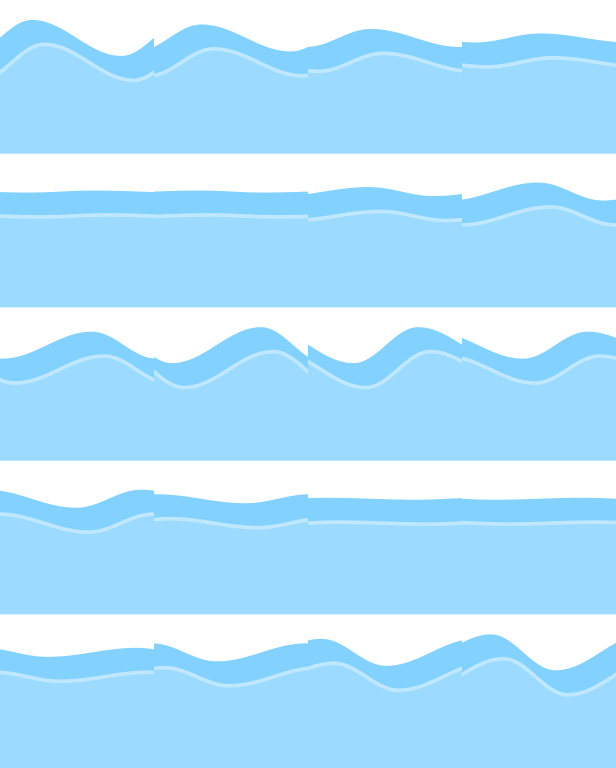
This pattern is drawn by a WebGL 2 fragment shader. Its source:

```glsl
#version 300 es
precision highp float;
// Sheet of 4 x 5 tiles, each one frame of a rolling water wave under a white sky.
// Every frame is a lopsided cosine whose height and crest position follow from
// the frame number; a pale line repeats the surface lower down and to the right.

uniform vec2 u_resolution;
out vec4 outColor;

const float PI = 3.14159265;
const vec2 GRID = vec2(4.0, 5.0);
const int SAMPLES = 3;                         // per axis, also softens tile seams

const vec3 SKY  = vec3(1.0);
const vec3 BAND = vec3(0.51, 0.82, 1.0);
const vec3 LINE = vec3(0.75, 0.91, 1.0);
const vec3 BODY = vec3(0.61, 0.86, 1.0);

// Lengths in tile units
const float SURFACE_DEPTH = 0.247;
const float MAX_SWELL = 0.117;
const vec2  LINE_SHIFT = vec2(0.08, 0.159);
const float LINE_WIDTH = 0.024;

// Cosine of period 1, crest at t = 0, falling over the fraction `fall`
float lopsidedWave(float t, float fall) {
    t = fract(t);
    return cos(PI * (t < fall ? t / fall : 1.0 + (t - fall) / (1.0 - fall)));
}

// Wave of a frame: x = swell height, y = crest position, z = falling fraction
vec3 frameWave(float frame) {
    float group = floor(frame / 5.0);
    float frameInGroup = mod(frame, 5.0);

    // Swell shrinks to almost flat and grows back over ten frames
    float stepsFromFlat = abs(mod(frame, 10.0) - 4.5) - 0.5;
    float swell = MAX_SWELL * max(stepsFromFlat / 4.0, 0.055);

    // The crest travels right; the later half of the sheet starts on a trough
    float fall = mod(group, 2.0) < 0.5 ? 0.58 : 0.42;
    bool innerGroup = abs(group - 1.5) < 1.0;
    float crest = (innerGroup ? 0.295 : 0.208) + 0.1 * frameInGroup;
    if (group > 1.5) crest += 1.0 - fall;
    return vec3(swell, crest, fall);
}

// Depth of the surface below the tile top
float surfaceDepth(float x, vec3 wave) {
    return SURFACE_DEPTH - wave.x * lopsidedWave(x - wave.y, wave.z);
}

// Approximate signed distance to the surface, positive below it
float surfaceDistance(vec2 p, vec3 wave) {
    const float H = 0.002;
    float slope = (surfaceDepth(p.x + H, wave) - surfaceDepth(p.x - H, wave)) / (2.0 * H);
    return (p.y - surfaceDepth(p.x, wave)) * inversesqrt(1.0 + slope * slope);
}

float coverage(float dist, float softness) {
    return clamp(dist / softness + 0.5, 0.0, 1.0);
}

// Colour at a sheet position counted in tiles from the top left
vec3 sheetColor(vec2 p, float softness) {
    vec2 tile = floor(p);
    vec2 local = p - tile;
    vec3 wave = frameWave(tile.x + GRID.x * tile.y);

    float water = surfaceDistance(local, wave);
    float inner = surfaceDistance(local - LINE_SHIFT, wave);

    vec3 color = mix(SKY, BAND, coverage(water, softness));
    color = mix(color, LINE, coverage(inner + 0.5 * LINE_WIDTH, softness));
    return mix(color, BODY, coverage(inner - 0.5 * LINE_WIDTH, softness));
}

void main() {
    float softness = GRID.y / (u_resolution.y * float(SAMPLES));
    vec3 sum = vec3(0.0);

    // Average a small grid of samples inside the pixel
    for (int j = 0; j < SAMPLES; j++) {
        for (int i = 0; i < SAMPLES; i++) {
            vec2 offset = (vec2(i, j) + 0.5) / float(SAMPLES) - 0.5;
            vec2 uv = (gl_FragCoord.xy + offset) / u_resolution;
            sum += sheetColor(vec2(uv.x, 1.0 - uv.y) * GRID, softness);
        }
    }
    outColor = vec4(sum / float(SAMPLES * SAMPLES), 1.0);
}
```
